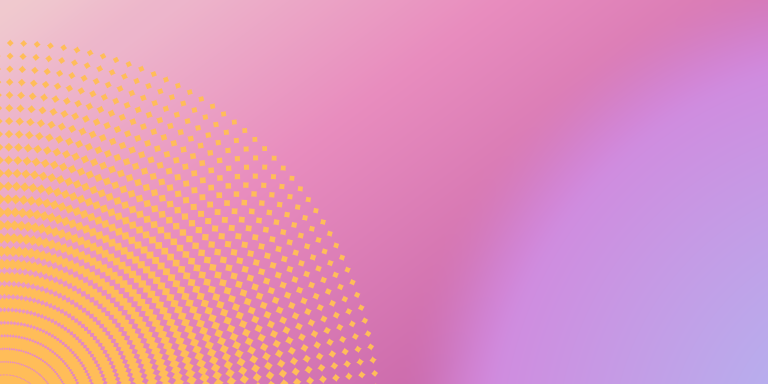
Reproduce this background procedurally as a Shadertoy shader.

```glsl
// Pink to violet gradient with a radial halftone of amber diamonds in the lower left corner.

// Diagonal blend from cream at the top left to deep rose at the bottom.
vec3 roseGradient(vec2 p) {
    float t = dot(vec2(p.x, 1.0 - p.y), vec2(0.6, 0.8));
    vec3 c = mix(vec3(0.94, 0.79, 0.81), vec3(0.93, 0.71, 0.795), smoothstep(0.0, 0.29, t));
    c = mix(c, vec3(0.91, 0.55, 0.745), clamp((t - 0.29) / 0.49, 0.0, 1.0));
    return mix(c, vec3(0.80, 0.42, 0.675), clamp((t - 0.78) / 0.68, 0.0, 1.0));
}

// Large soft disc, bluer toward its centre.
vec3 addVioletGlow(vec3 base, vec2 p) {
    float r = length(p - vec2(2.318, -0.182));
    vec3 violet = mix(vec3(0.72, 0.68, 0.93), vec3(0.82, 0.54, 0.87),
                      clamp((r - 0.36) / 0.73, 0.0, 1.0));
    return mix(base, violet, 1.0 - smoothstep(1.016, 1.302, r));
}

// Coverage of diamonds set on concentric rings, growing toward the centre.
float halftone(vec2 p, float pixel) {
    vec2 q = p - vec2(0.013, -0.081);
    float r = length(q);

    // Nearest ring, counted inward from the outermost one.
    float outerRadius = 0.969;
    float pitch = 0.0339;
    float ring = max(0.0, round((outerRadius - r) / pitch));
    float ringRadius = outerRadius - ring * pitch;

    // Nearest diamond along that ring.
    float angleStep = 6.28319 / 174.0;
    float angle = atan(q.x, q.y);
    float offset = (fract(angle / angleStep - 0.39 + 0.5) - 0.5) * angleStep;
    vec2 local = abs(vec2(r * sin(offset), r * cos(offset) - ringRadius));

    float halfDiagonal = 0.0182 - 0.0098 * ringRadius;
    float d = (local.x + local.y - halfDiagonal) * 0.7071;
    return clamp(0.5 - d / pixel, 0.0, 1.0);
}

void mainImage(out vec4 fragColor, in vec2 fragCoord) {
    vec2 p = fragCoord / iResolution.y;
    vec3 color = addVioletGlow(roseGradient(p), p);
    vec3 amber = vec3(1.0, 0.74, 0.35);
    color = mix(color, amber, halftone(p, 1.0 / iResolution.y));
    fragColor = vec4(color, 1.0);
}
```
